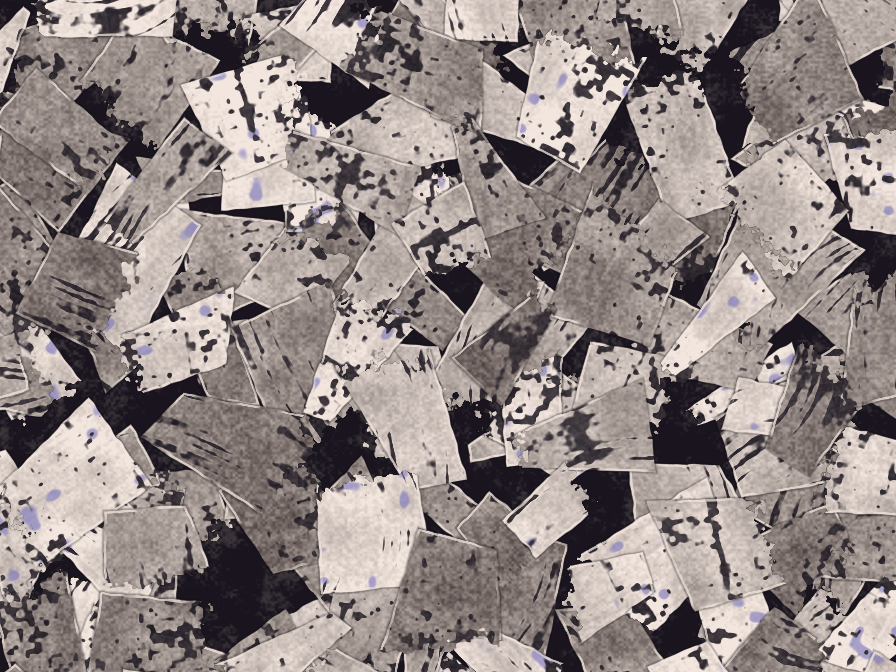
Write a WebGL 1 fragment shader that draws this texture.

```glsl
precision highp float;
// Overlapping scraps of pale paint stamped on a near-black ground.
// Jittered grids of tilted four-sided scraps are painted layer over layer,
// each with pits, dragged streaks, fine grain, bright rims and one torn side.
uniform vec2 u_resolution;

#define LAYERS 4
#define CELL 0.19
#define PRESENCE 0.77
#define TORN 0.075
#define PIT_LEVEL 0.64
#define GRAIN 0.55
#define RIM 0.0022
#define INK vec3(0.10, 0.08, 0.12)
#define SOOT vec3(0.23, 0.205, 0.225)
#define STONE vec3(0.39, 0.345, 0.335)
#define CHALK vec3(0.95, 0.90, 0.87)
#define VIOLET vec3(0.50, 0.48, 0.74)

float hash(vec2 p) {
  return fract(sin(dot(p, vec2(127.1, 311.7))) * 43758.5453);
}

float noise(vec2 p) {
  vec2 i = floor(p), f = fract(p);
  f = f * f * (3.0 - 2.0 * f);
  return mix(mix(hash(i), hash(i + vec2(1.0, 0.0)), f.x),
             mix(hash(i + vec2(0.0, 1.0)), hash(i + vec2(1.0, 1.0)), f.x), f.y);
}

// Independent random value number k of one scrap
float pick(vec2 id, float k) {
  return hash(id + k * vec2(17.3, 9.1));
}

mat2 turn(float a) {
  return mat2(cos(a), sin(a), -sin(a), cos(a));
}

// x: signed distance to the scrap, y: distance to its torn side
vec2 scrapShape(vec2 p, vec2 id) {
  vec2 halfSize = mix(vec2(0.048, 0.026), vec2(0.105, 0.082),
                      vec2(pick(id, 1.0), pick(id, 2.0)));
  float ragged = noise(p * 38.0 + id) * 0.5 + noise(p * 100.0 + id) * 0.3
               + noise(p * 210.0 + id) * 0.2 - 0.4;
  float d = -1.0, torn = 0.0;
  for (int i = 0; i < 4; i++) {
    float k = float(i);
    float a = k * 1.5708 + (pick(id, 3.0 + k) - 0.5) * 0.65;
    float reach = mod(k, 2.0) < 0.5 ? halfSize.x : halfSize.y;
    float side = dot(p, vec2(cos(a), sin(a))) - reach;
    side += (noise(p * 70.0 + id) - 0.5) * 0.003;
    if (i == 0) {
      side += ragged * TORN;
      torn = side;
    }
    d = max(d, side);
  }
  return vec2(d, torn);
}

// Paint colour inside a scrap, in its own turned frame
vec3 scrapPaint(vec2 p, vec2 id, vec2 shape, float grain, vec3 ground) {
  float blotch = noise(p * 20.0 + id);
  float bentY = p.y + (pick(id, 8.0) - 0.5) * 7.0 * p.x * p.x;
  float streak = noise(vec2(p.x * 10.0, bentY * 165.0) + id);
  float pits = noise(p * 125.0 + id) * 0.6 + noise(p * 62.0 + id) * 0.4;
  float dragged = smoothstep(0.5, 0.75, pick(id, 9.0)) * 0.65;

  // Body tone: mottled, with stronger grain on the greyer scraps
  float body = mix(0.22, 1.02, pick(id, 10.0));
  float tone = body + (blotch - 0.5) * 0.35 + (streak - 0.5) * 0.12;
  tone += (grain - 0.5) * GRAIN * mix(1.2, 0.5, body);
  vec3 paint = mix(STONE, CHALK, clamp(tone, -0.15, 1.0));

  // Rare violet stains on the palest paint
  float stain = smoothstep(0.76, 0.88, noise(p * 42.0 + id + 31.0));
  paint = mix(paint, VIOLET, stain * 0.65 * step(0.72, pick(id, 10.0)));

  // Pits and streaks open onto the dark, most of all by the torn side
  float wear = mix(pits, streak, dragged) + (blotch - 0.5) * 0.3;
  wear += (pick(id, 11.0) - 0.5) * 0.14;
  wear += 0.16 * smoothstep(-0.06, 0.0, shape.y);
  float hole = smoothstep(PIT_LEVEL, PIT_LEVEL + 0.12, wear);
  vec3 pitColor = mix(mix(INK, SOOT, grain), ground, 0.12);
  paint = mix(paint, pitColor, hole * 0.95);

  // Broken bright rim along the clean sides
  float rim = 1.0 - smoothstep(RIM * 0.5, RIM, abs(shape.x + RIM));
  rim *= smoothstep(0.3, 0.6, noise(p * 32.0 + id + 5.0));
  rim *= step(shape.y, shape.x - 0.001);
  return mix(paint, CHALK, rim * 0.75);
}

void main() {
  vec2 uv = gl_FragCoord.xy / u_resolution.y;
  float soft = 0.8 / u_resolution.y;
  float grain = noise(uv * 270.0) * 0.6 + noise(uv * 150.0 + 40.0) * 0.4;

  // Ground with faint soot
  float soot = smoothstep(0.5, 0.85, noise(uv * 35.0) * 0.5 + grain * 0.5);
  vec3 color = mix(INK, SOOT, soot);

  for (int layer = 0; layer < LAYERS; layer++) {
    float k = float(layer);
    vec2 g = turn(k * 0.7 + 0.2) * uv / CELL + k * vec2(3.37, 5.71);
    for (int n = 0; n < 9; n++) {
      vec2 cell = floor(g) + vec2(mod(float(n), 3.0), floor(float(n) / 3.0)) - 1.0;
      vec2 id = cell + k * 41.0;
      vec2 jitter = (vec2(pick(id, 12.0), pick(id, 13.0)) - 0.5) * 0.6;
      vec2 p = (g - cell - 0.5 - jitter) * CELL;
      if (pick(id, 14.0) > PRESENCE || length(p) > 0.19) continue;
      p = turn(pick(id, 15.0) * 6.2832) * p;
      vec2 shape = scrapShape(p, id);
      // Thin dark seam around the scrap, then its paint
      color *= 1.0 - 0.3 * (1.0 - smoothstep(0.0, 0.004, shape.x));
      if (shape.x < soft) {
        vec3 paint = scrapPaint(p, id, shape, grain, color);
        color = mix(color, paint, 1.0 - smoothstep(-soft, soft, shape.x));
      }
    }
  }
  gl_FragColor = vec4(max(color, INK * 0.85), 1.0);
}
```
